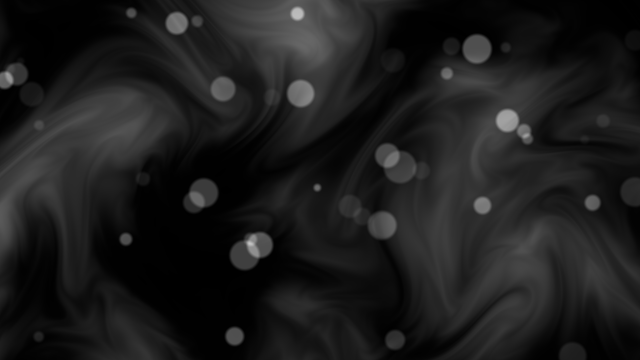
Write a Shadertoy shader that draws this background.

```glsl
// Dark grey smoke with scattered, softly blurred discs of light.
// The smoke is layered, progressively warped sines with faint creases;
// the discs come from one hashed loop and add their light to the smoke.

#define SMOKE_SCALE 4.6
#define SMOKE_OCTAVES 5
#define SMOKE_GAIN 0.57
#define SMOKE_WARP 0.55
#define SMOKE_LEVEL 0.082
#define SMOKE_CONTRAST 0.40
#define DISC_COUNT 46
#define DISC_MIN_RADIUS 0.009
#define DISC_MAX_RADIUS 0.045
#define DISC_BLUR 0.006
#define DISC_MIN_LIGHT 0.05
#define DISC_MAX_LIGHT 0.38

// Three pseudo-random values in 0..1 for one disc
vec3 hash3(float n) {
    vec3 q = fract(vec3(n) * vec3(0.1031, 0.1130, 0.0973));
    q += dot(q, q.yzx + 33.33);
    return fract((q.xxy + q.yzz) * q.zyx);
}

// Signed smoke density, centred near zero
float smokeDensity(vec2 p) {
    const mat2 turn = mat2(0.8, 0.6, -0.6, 0.8);
    float density = 0.0;
    float amplitude = 0.5;
    for (int i = 0; i < SMOKE_OCTAVES; i++) {
        float phase = float(i) * 1.7;
        // Each layer bends the space of all finer layers
        p += SMOKE_WARP * sin(1.1 * p.yx + vec2(phase, 2.3 - phase));
        p += 0.5 * SMOKE_WARP * sin(1.9 * p.yx + vec2(4.1, phase));
        float billow = sin(p.x) * sin(p.y);
        float wave = sin(0.8 * p.x - 0.6 * p.y + phase);
        float crease = 0.66 - sqrt(wave * wave + 0.03);
        density += amplitude * (0.8 * billow + 0.5 * crease);
        p = turn * p * 1.85 + vec2(3.7, 1.9);
        amplitude *= SMOKE_GAIN;
    }
    return density;
}

// Summed light of all discs; positions are in canvas heights
float discLight(vec2 uv, float aspect) {
    float light = 0.0;
    for (int i = 0; i < DISC_COUNT; i++) {
        vec3 place = hash3(float(i) * 7.31 + 11.7);
        vec3 look = hash3(float(i) * 5.17 + 423.9);
        vec2 centre = place.xy * vec2(aspect, 1.0);
        float radius = mix(DISC_MIN_RADIUS, DISC_MAX_RADIUS, place.z);
        float edge = length(uv - centre) - radius;
        float cover = 1.0 - smoothstep(-DISC_BLUR, DISC_BLUR, edge);
        light += cover * mix(DISC_MIN_LIGHT, DISC_MAX_LIGHT, pow(look.x, 1.5));
    }
    return light;
}

void mainImage(out vec4 fragColor, in vec2 fragCoord) {
    vec2 uv = fragCoord / iResolution.y;
    float aspect = iResolution.x / iResolution.y;

    // Soft floor, so that the voids fade into black without a hard rim
    float smoke = SMOKE_LEVEL + SMOKE_CONTRAST * smokeDensity(uv * SMOKE_SCALE + vec2(1.3, 6.2));
    smoke = 0.5 * (smoke + sqrt(smoke * smoke + 0.0008));

    float grey = smoke + discLight(uv, aspect);
    fragColor = vec4(vec3(min(grey, 1.0)), 1.0);
}
```
